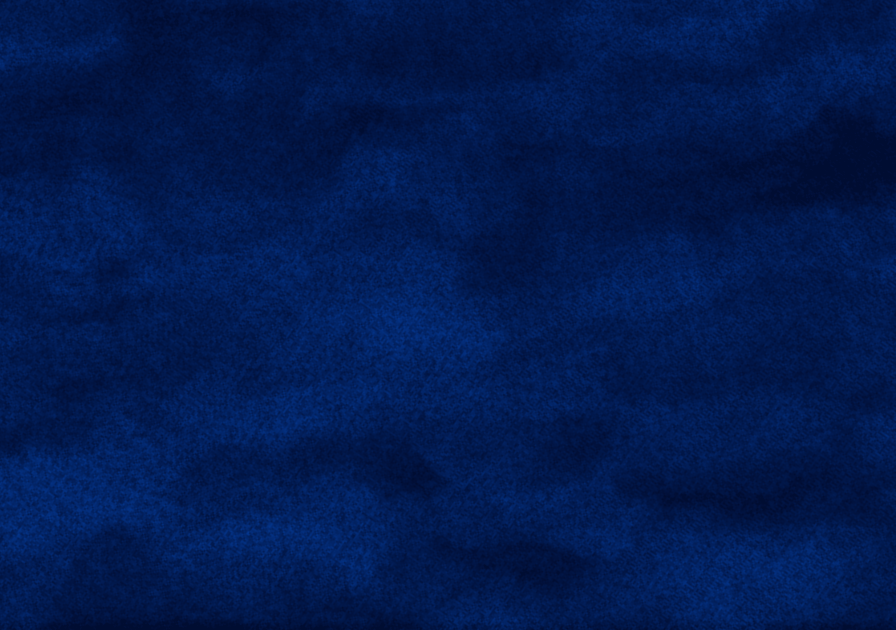
Reproduce this texture procedurally as a WebGL 2 fragment shader.

```glsl
#version 300 es
precision highp float;

uniform vec2 u_resolution;
out vec4 outColor;

float hash(vec2 cell) {
    return fract(sin(dot(cell, vec2(127.1, 311.7))) * 43758.5453);
}

float valueNoise(vec2 p) {
    vec2 cell = floor(p);
    vec2 f = fract(p);
    f = f * f * (3.0 - 2.0 * f);
    float low = mix(hash(cell), hash(cell + vec2(1.0, 0.0)), f.x);
    float high = mix(hash(cell + vec2(0.0, 1.0)), hash(cell + vec2(1.0, 1.0)), f.x);
    return mix(low, high, f.y);
}

mat2 rotation(float angle) {
    float c = cos(angle), s = sin(angle);
    return mat2(c, s, -s, c);
}

// Layered noise, normalised to 0..1
float fbm(vec2 p, int octaves, float gain) {
    float sum = 0.0, total = 0.0, amplitude = 1.0;
    mat2 turn = rotation(0.3);
    for (int i = 0; i < octaves; i++) {
        sum += amplitude * valueNoise(p);
        total += amplitude;
        amplitude *= gain;
        p = turn * p * 2.03 + vec2(17.3, 9.1);
    }
    return sum / total;
}

// Ragged displacement of the paint edges
vec2 bleed(vec2 p, float frequency, float amount) {
    vec2 q = p * frequency;
    return p + amount * (vec2(fbm(q, 5, 0.58), fbm(q + 41.7, 5, 0.58)) - 0.5);
}

// A wide brush wash with a soft but visible boundary, centred on zero
float wash(vec2 p, vec2 frequency, float softness) {
    float body = fbm(p * frequency, 4, 0.45);
    return smoothstep(0.5 - softness, 0.5 + softness, body) - 0.5;
}

// Fine paper tooth, centred on zero
float paperGrain(vec2 p) {
    float fine = valueNoise(rotation(0.6) * p * 345.0) - 0.5;
    float medium = valueNoise(rotation(1.1) * p * 190.0 + 33.0) - 0.5;
    float coarse = valueNoise(rotation(0.3) * p * 85.0 + 71.0) - 0.5;
    return 0.62 * fine + 0.30 * medium + 0.16 * coarse;
}

vec3 pigment(float tone) {
    const vec3 deepNavy = vec3(0.003, 0.068, 0.238);
    const vec3 royalBlue = vec3(0.010, 0.158, 0.438);
    return mix(deepNavy, royalBlue, clamp(tone, -0.2, 1.6));
}

void main() {
    vec2 uv = gl_FragCoord.xy / u_resolution;
    vec2 p = gl_FragCoord.xy / u_resolution.y;

    // Strokes run sideways with a slight upward slant
    vec2 stroke = rotation(-0.09) * bleed(p, 5.5, 0.13);

    // Broad clouds of pigment and overlapping washes
    float tone = 0.37;
    tone += 1.35 * (fbm(stroke * vec2(2.3, 4.4) + 5.3, 5, 0.52) - 0.5);
    tone += 0.27 * wash(stroke + 12.4, vec2(2.8, 7.0), 0.085);
    tone += 0.25 * wash(stroke + 27.9, vec2(4.2, 9.5), 0.07);

    // Thin dry streaks and small mottling
    tone += 0.25 * (fbm(stroke * vec2(6.0, 28.0) + 61.0, 3, 0.5) - 0.5);
    tone += 0.34 * (fbm(p * 21.0 + 83.0, 4, 0.65) - 0.5);

    // Grain shows more where the paint is thin
    tone += paperGrain(p) * mix(0.65, 1.3, smoothstep(0.05, 0.75, tone));

    // Pigment gathers along the lower border
    tone -= 0.3 * (1.0 - smoothstep(0.0, 0.02, uv.y));

    outColor = vec4(pigment(tone), 1.0);
}
```
